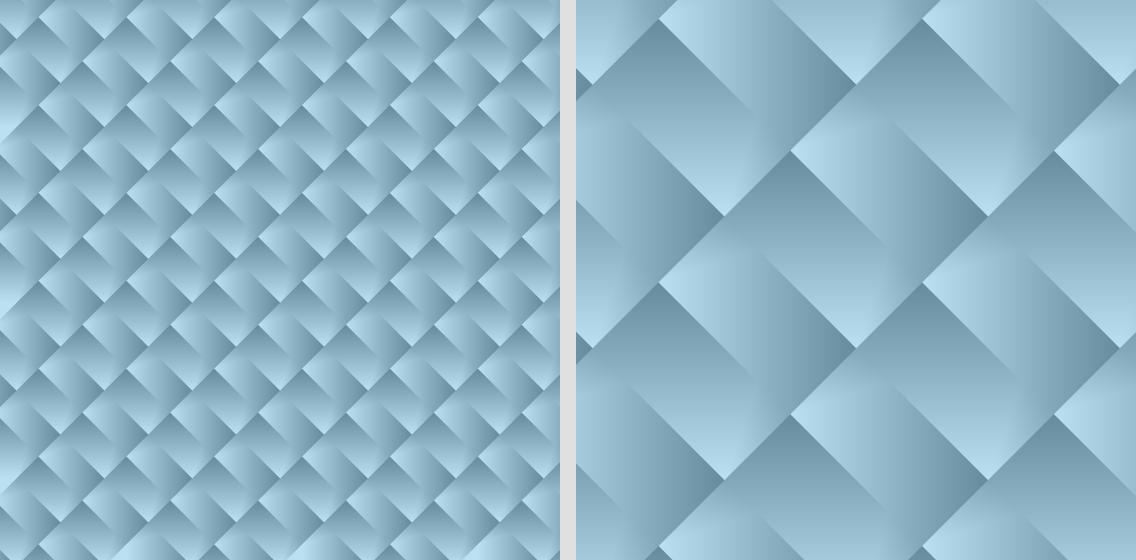
Left: the whole. Right: its middle third, enlarged.
Reproduce this pattern procedurally as a WebGL 1 fragment shader.

```glsl
precision highp float;
// Diagonal weave of folded blue strips, each shaded from dark to light.
uniform vec2 u_resolution;

// Lightness of a strip, s along it (0..1) and t across it (-0.5..0).
float stripLight(float s, float t, bool missing) {
  float own = (s - t) / 1.5;
  float neighbour = 1.0 - (s + t) / 1.5;
  if (missing) return min(neighbour, 1.0);
  // Past the end of the slit the two strips merge in a soft fan.
  float fan = clamp(-0.5 * t / max(s - 0.75, 0.0001), 0.0, 1.0);
  return mix(neighbour, own, fan);
}

// p is in repeats, with y pointing down and a dark tip at the origin.
float weave(vec2 p) {
  vec2 diagonal = vec2(p.x + p.y, p.x - p.y + 0.5);
  vec2 cell = floor(diagonal);
  float s = diagonal.x - cell.x;
  float t = diagonal.y - cell.y - 0.5;
  vec2 tip = 0.5 * vec2(cell.x + cell.y, cell.x - cell.y);

  // Every other strip is left out along the left and bottom borders.
  bool gapLeft = abs(tip.x + 1.0) < 0.1 && abs(mod(tip.y, 2.0) - 1.0) < 0.1;
  bool gapBottom = abs(tip.y - 6.0) < 0.1 && abs(mod(tip.x, 2.0) - 1.0) < 0.1;

  // The sideways strip is a glide reflection of the downward one.
  if (t < 0.0) return stripLight(s, t, gapBottom);
  return stripLight(1.0 - s, t - 0.5, gapLeft);
}

void main() {
  // Average a 4 by 4 grid of samples to smooth the folds.
  float light = 0.0;
  for (int j = 0; j < 4; j++) {
    for (int i = 0; i < 4; i++) {
      vec2 offset = (vec2(float(i), float(j)) - 1.5) / 4.0;
      vec2 uv = (gl_FragCoord.xy + offset) / u_resolution;
      uv.y = 1.0 - uv.y;
      light += weave(uv * 6.374 - vec2(0.438, 0.196)) / 16.0;
    }
  }
  vec3 shade = vec3(0.40, 0.545, 0.615);
  vec3 shine = vec3(0.735, 0.88, 0.95);
  gl_FragColor = vec4(mix(shade, shine, light), 1.0);
}
```
